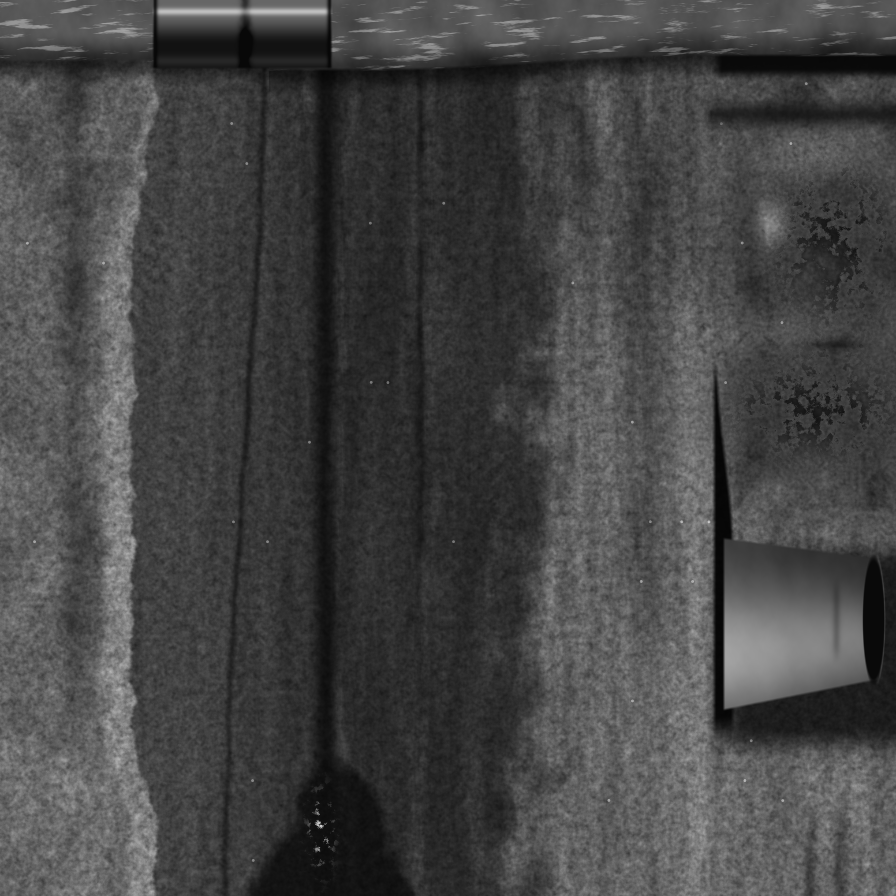
Reproduce this texture procedurally as a three.js fragment shader.

```glsl
// A weathered grey wall with vertical water stains below a pipe and metal sleeve,
// plus a shadowed recess at the right holding a tapered metal stub.
// Gradient noise breaks up smooth tone bands; soft masks layer the solid parts.
varying vec2 vUv;

vec2 hash2(vec2 cell) {
  vec3 q = fract(cell.xyx * vec3(0.1031, 0.103, 0.0973));
  q += dot(q, q.yzx + 33.33);
  return fract((q.xx + q.yz) * q.zy);
}

float gradientNoise(vec2 p) {
  vec2 i = floor(p), f = fract(p);
  vec2 w = f * f * f * (f * (f * 6.0 - 15.0) + 10.0);
  vec2 e = vec2(1.0, 0.0);
  float a = dot(hash2(i) * 2.0 - 1.0, f);
  float b = dot(hash2(i + e) * 2.0 - 1.0, f - e);
  float c = dot(hash2(i + e.yx) * 2.0 - 1.0, f - e.yx);
  float d = dot(hash2(i + 1.0) * 2.0 - 1.0, f - 1.0);
  return mix(mix(a, b, w.x), mix(c, d, w.x), w.y);
}

float fbm(vec2 p) {
  float sum = 0.0, gain = 1.0;
  for (int i = 0; i < 5; i++) {
    sum += gain * gradientNoise(p);
    p = mat2(1.6, 1.2, -1.2, 1.6) * p + 7.3;
    gain *= 0.55;
  }
  return sum;
}

float band(float x, float center, float width) {
  float d = (x - center) / width;
  return exp(-d * d);
}

float blob(vec2 p, vec2 center, vec2 size) {
  vec2 d = (p - center) / size;
  return exp(-dot(d, d));
}

float span(float x, float lo, float hi, float soft) {
  return smoothstep(lo - soft, lo + soft, x) * (1.0 - smoothstep(hi - soft, hi + soft, x));
}

float box(vec2 p, vec2 lo, vec2 hi, float soft) {
  return span(p.x, lo.x, hi.x, soft) * span(p.y, lo.y, hi.y, soft);
}

// Broad mineral stains and dark water lines.
float stainedWall(vec2 p, float mottle, float streak, float grain) {
  float ragged = 0.012 * fbm(vec2(p.y * 22.0, 3.0));
  float rim = 0.147 + 0.026 * smoothstep(0.7, 0.9, p.y)
            + 0.027 * (1.0 - smoothstep(0.06, 0.2, p.y)) + ragged;
  float pale = 1.0 - smoothstep(rim - 0.002, rim + 0.003, p.x);
  float left = 0.35 + 0.06 * (1.0 - p.y) + 0.12 * mottle;
  left -= 0.12 * band(p.x + 0.01 * streak, 0.085, 0.018) * smoothstep(0.1, 0.3, p.y);
  left += 0.12 * span(p.x, rim - 0.032 + 0.018 * smoothstep(0.65, 0.85, p.y), rim, 0.009);
  float middle = mix(0.255, 0.17, smoothstep(0.2, 0.4, p.x)) + 0.05 * streak;
  float v = mix(middle, left, pale);

  float right = smoothstep(0.56, 0.65, p.x + 0.035 * (0.6 - p.y) + 0.07 * mottle);
  float height = 1.0 - 0.55 * smoothstep(0.5, 0.78, p.y);
  v += right * (0.06 + 0.16 * height + 0.07 * streak);
  v -= 0.09 * band(p.x + 0.015 * mottle, 0.72, 0.023) * span(p.y, 0.3, 0.85, 0.1);
  v += 0.07 * band(p.x, 0.775, 0.02) * (1.0 - smoothstep(0.45, 0.75, p.y));
  v += 0.18 * blob(p, vec2(0.67, 0.88), vec2(0.009, 0.035)) * (0.7 + mottle);

  // Chalky ridges beside the main seam.
  float chalk = band(p.x, 0.343, 0.012) * smoothstep(0.6, 0.85, p.y)
              + 0.7 * band(p.x, 0.384, 0.009) + 0.5 * band(p.x, 0.474, 0.02);
  v += 0.08 * chalk * smoothstep(-0.15, 0.5, streak + mottle);
  float seam = band(p.x + 0.004 * streak, 0.363, 0.012);
  v = mix(v, 0.055, 0.88 * seam);
  float crackX = 0.252 + 0.043 * smoothstep(0.05, 0.95, p.y) + 0.004 * fbm(vec2(p.y * 9.0));
  v -= 0.1 * band(p.x, crackX, 0.004);
  v -= 0.06 * band(p.x + 0.005 * mottle, 0.469, 0.004) * smoothstep(0.15, 0.4, p.y);

  // Wet fan at the foot of the seam, with pale crumbs.
  float spread = 0.015 + 0.48 * max(0.16 - p.y, 0.0);
  float wet = 1.0 - smoothstep(spread - 0.012, spread + 0.012, abs(p.x - 0.375) + 0.025 * mottle);
  v = mix(v, 0.06, 0.9 * wet * (1.0 - smoothstep(0.13, 0.17, p.y)));
  v += 0.65 * blob(p, vec2(0.358, 0.073), vec2(0.012, 0.034)) * smoothstep(0.12, 0.4, grain);
  return v;
}

// Lichen, recess shadows and drips on the right side.
float recess(vec2 p, float v, float mottle, float grain) {
  float area = smoothstep(0.79, 0.84, p.x) * smoothstep(0.38, 0.46, p.y);
  v = mix(v, 0.27 + 0.15 * mottle, area);
  float lichen = blob(p, vec2(0.93, 0.73), vec2(0.07, 0.1)) + blob(p, vec2(0.91, 0.54), vec2(0.1, 0.055));
  v -= 0.2 * lichen * smoothstep(-0.1, 0.3, mottle + grain);
  v += 0.14 * blob(p, vec2(0.91, 0.83), vec2(0.055, 0.03)) + 0.07 * blob(p, vec2(0.87, 0.63), vec2(0.08, 0.025));
  v += 0.27 * blob(p + 0.01 * mottle, vec2(0.862, 0.752), vec2(0.015, 0.022));
  v -= 0.1 * blob(p, vec2(0.93, 0.615), vec2(0.035, 0.005));
  for (int i = 0; i < 2; i++) {
    float dripX = 0.902 + 0.037 * float(i) + 0.008 * mottle;
    v -= 0.15 * band(p.x, dripX, 0.007) * (1.0 - smoothstep(0.07, 0.12, p.y));
  }
  v = mix(v, 0.08, 0.9 * box(p, vec2(0.81, 0.168), vec2(1.1, 0.385), 0.022));
  float wedge = 0.8 + 0.018 * (1.0 - smoothstep(0.38, 0.6, p.y));
  return mix(v, 0.025, span(p.x, 0.797, wedge, 0.003) * span(p.y, 0.185, 0.585, 0.018));
}

// Tapered stub, lit from below its middle, with a dark end cap.
float metalStub(vec2 p, float v, float mottle) {
  float u = (p.x - 0.808) / 0.172;
  float low = mix(0.208, 0.242, u), high = mix(0.399, 0.376, u);
  float t = (p.y - low) / (high - low);
  float shade = 0.2 + 0.39 * band(t, 0.32, 0.4) + 0.05 * mottle;
  shade *= mix(1.08, 0.78, u) * (1.0 - 0.25 * band(u, 0.73, 0.025) * span(t, 0.25, 0.75, 0.1));
  v = mix(v, shade, span(p.x, 0.808, 0.979, 0.002) * span(p.y, low, high, 0.002));
  float cap = length((p - vec2(0.975, 0.308)) / vec2(0.012, 0.07));
  v = mix(v, 0.035, 1.0 - smoothstep(0.92, 1.08, cap));
  return v + 0.12 * band(cap, 1.05, 0.06) * smoothstep(0.976, 0.984, p.x);
}

// Worn pipe, its cast shadow and the polished sleeve.
float pipeAndSleeve(vec2 p, float v, float mottle) {
  float edge = mix(0.932, 0.922 + 0.016 * smoothstep(0.42, 0.78, p.x), step(0.3, p.x));
  v *= 1.0 - 0.6 * smoothstep(edge - 0.03, edge, p.y);
  v = mix(v, 0.03, 0.95 * box(p, vec2(0.8, 0.917), vec2(1.1, 0.945), 0.007));
  v = mix(v, 0.06, 0.8 * box(p, vec2(0.79, 0.862), vec2(1.1, 0.883), 0.013));
  float scratches = smoothstep(0.12, 0.5, fbm(vec2(p.x * 18.0, p.y * 130.0 - p.x * 9.0)));
  float pipe = 0.16 + 0.17 * smoothstep(edge, edge + 0.035, p.y) + 0.1 * mottle + 0.24 * scratches;
  v = mix(v, pipe, smoothstep(edge - 0.002, edge + 0.003, p.y));
  float steel = 0.07 + 0.33 * smoothstep(0.95, 0.985, p.y) + 0.35 * band(p.y, 0.987, 0.004);
  steel += 0.08 * band(p.y, 0.932, 0.006) - 0.22 * band(p.x + 0.008 * mottle, 0.274, 0.005);
  steel *= 1.0 - 0.8 * (band(p.x, 0.173, 0.003) + band(p.x, 0.368, 0.003));
  return mix(v, max(steel, 0.03), box(p, vec2(0.171, 0.924), vec2(0.37, 1.1), 0.002));
}

void main() {
  float mottle = fbm(vUv * vec2(16.0, 12.0));
  float streak = fbm(vec2(vUv.x * 42.0, vUv.y * 4.0));
  float grain = fbm(vUv * 95.0);
  float v = stainedWall(vUv, mottle, streak, grain);
  v = recess(vUv, v, mottle, grain);
  v *= 1.0 + 0.38 * grain + 0.3 * gradientNoise(vUv * 240.0);

  // Sparse mineral specks.
  vec2 grid = vUv * 45.0, seed = hash2(floor(grid));
  float speck = 1.0 - smoothstep(0.04, 0.1, length(fract(grid) - 0.2 - 0.6 * seed.yx));
  v += 0.3 * speck * step(0.975, seed.x);

  v = metalStub(vUv, v, mottle);
  v = pipeAndSleeve(vUv, v, mottle);
  gl_FragColor = vec4(vec3(clamp(v, 0.0, 1.0)), 1.0);
}
```
